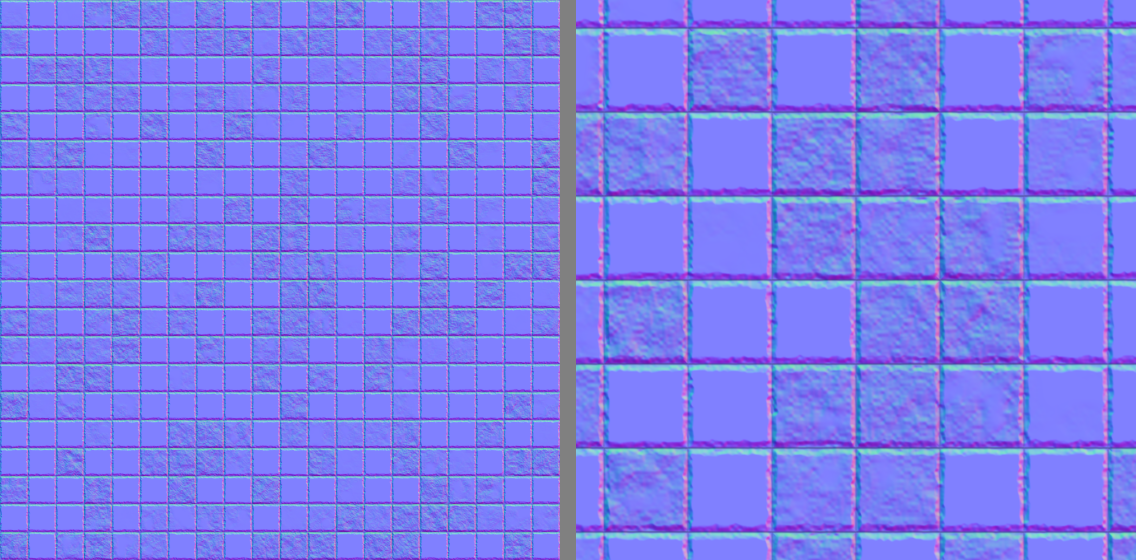
Left, the full canvas; right, a detail of the centre.
A WebGL 2 fragment shader for this texture map:

```glsl
#version 300 es
precision highp float;

uniform vec2 u_resolution;
out vec4 fragColor;

const float TILES = 20.0;

float hash(vec2 p) {
    return fract(sin(dot(p, vec2(127.1, 311.7))) * 43758.5453);
}

// Value noise that wraps at the canvas edges; p is in tiles
float noise(vec2 p, float frequency) {
    p *= frequency;
    float period = TILES * frequency;
    vec2 cell = floor(p);
    vec2 f = fract(p);
    f = f * f * (3.0 - 2.0 * f);
    vec2 lo = mod(cell, period);
    vec2 hi = mod(cell + 1.0, period);
    float bottom = mix(hash(lo), hash(vec2(hi.x, lo.y)), f.x);
    float top = mix(hash(vec2(lo.x, hi.y)), hash(hi), f.x);
    return mix(bottom, top, f.y);
}

// Distance to the nearest vertical and horizontal joint
vec2 jointDistance(vec2 p) {
    return 0.5 - abs(fract(p) - 0.5);
}

// Some tiles are worn, in patches and by differing amounts
float wearAmount(vec2 p) {
    vec2 id = mod(floor(p), TILES);
    float wear = smoothstep(0.45, 1.0, hash(id + 37.0));
    if (wear <= 0.0) return 0.0;
    float patches = smoothstep(0.25, 0.7, noise(p, 3.0) + 0.45 * wear);
    return sqrt(wear) * patches;
}

float tileHeight(vec2 p) {
    vec2 edge = jointDistance(p);

    // Chipped bevel around each tile
    float chips = (noise(p, 9.0) - 0.5) * 0.035 + (noise(p, 21.0) - 0.5) * 0.026;
    vec2 ramp = smoothstep(vec2(-0.01), vec2(0.065, 0.09), edge + chips);
    float height = 0.05 * ramp.x * ramp.y;

    // Crumbled grain on the worn parts
    float wear = wearAmount(p);
    if (wear > 0.0) {
        float grain = 0.05 * noise(p, 4.0) + 0.022 * noise(p, 10.0)
                    + 0.011 * noise(p, 22.0);
        float inside = smoothstep(0.0, 0.06, min(edge.x, edge.y));
        height += (grain - 0.042) * wear * inside;
    }
    return height;
}

vec3 surfaceColor(vec2 p) {
    // Slope of the height field, encoded as a tangent-space normal
    float e = 0.022;
    vec2 dx = vec2(0.5 * e, 0.0);
    vec2 slope = vec2(tileHeight(p + dx) - tileHeight(p - dx),
                      tileHeight(p + dx.yx) - tileHeight(p - dx.yx)) / e;
    vec3 normal = normalize(vec3(-slope * vec2(0.75, 1.1), 1.0));
    vec3 color = normal * 0.5 + 0.5;

    // Worn parts and bevels are duller than the smooth face
    float steepness = smoothstep(0.05, 0.6, length(slope));
    color *= mix(vec3(1.0), vec3(0.93, 0.98, 0.94), wearAmount(p));
    color *= mix(vec3(1.0), vec3(1.02, 1.0, 0.97), steepness);

    // Thin dark seam at the bottom of the joints
    vec2 seam = 1.0 - smoothstep(0.004, 0.022, jointDistance(p));
    return color * (1.0 - max(0.12 * seam.x, 0.25 * seam.y));
}

void main() {
    // Four samples per pixel
    vec3 color = vec3(0.0);
    for (int i = 0; i < 4; i++) {
        vec2 offset = vec2(i % 2, i / 2) * 0.5 - 0.25;
        color += surfaceColor((gl_FragCoord.xy + offset) / u_resolution * TILES);
    }
    fragColor = vec4(color * 0.25, 1.0);
}
```
